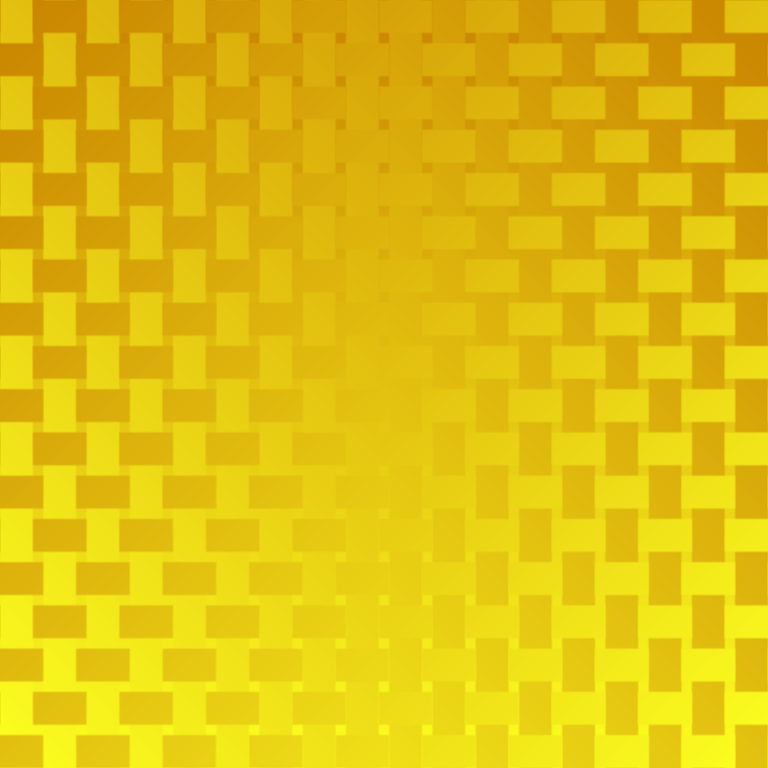
Give the GLSL for this pattern, as a three.js fragment shader.

```glsl
// Basket weave of flat golden strips, about 17.8 across and down, centred on the canvas.
// Upright and level strips take mirrored diagonal gradients, the gaps a vertical one,
// so the weave fades out along the middle and inverts from left to right.
varying vec2 vUv;

// Amber to lemon; t = 0 is darkest, t = 1 brightest
vec3 gold(float t) {
  return mix(vec3(0.788, 0.515, 0.0), vec3(0.988, 1.0, 0.125), t);
}

void main() {
  // Cell corners lie in the middle of the gaps
  vec2 weave = (vUv - 0.5) / 0.0563;
  vec2 cell = floor(weave);
  vec2 fromAxis = abs(fract(weave) - 0.5);

  // Coverage of the upright (x) and level (y) strips, with soft edges
  vec2 strip = 1.0 - smoothstep(0.345, 0.415, fromAxis);

  // Upright strips pass over in every second cell
  float uprightOver = mod(cell.x + cell.y, 2.0);

  // Diagonal shading of the strips over the vertical shading of the gaps
  float height = 1.0 - vUv.y;
  vec3 upright = gold(0.5 * (height + 1.0 - vUv.x));
  vec3 level = gold(0.5 * (height + vUv.x));

  vec3 color = gold(height);
  color = mix(color, upright, strip.x);
  color = mix(color, level, strip.y * (1.0 - strip.x * uprightOver));

  gl_FragColor = vec4(color, 1.0);
}
```
